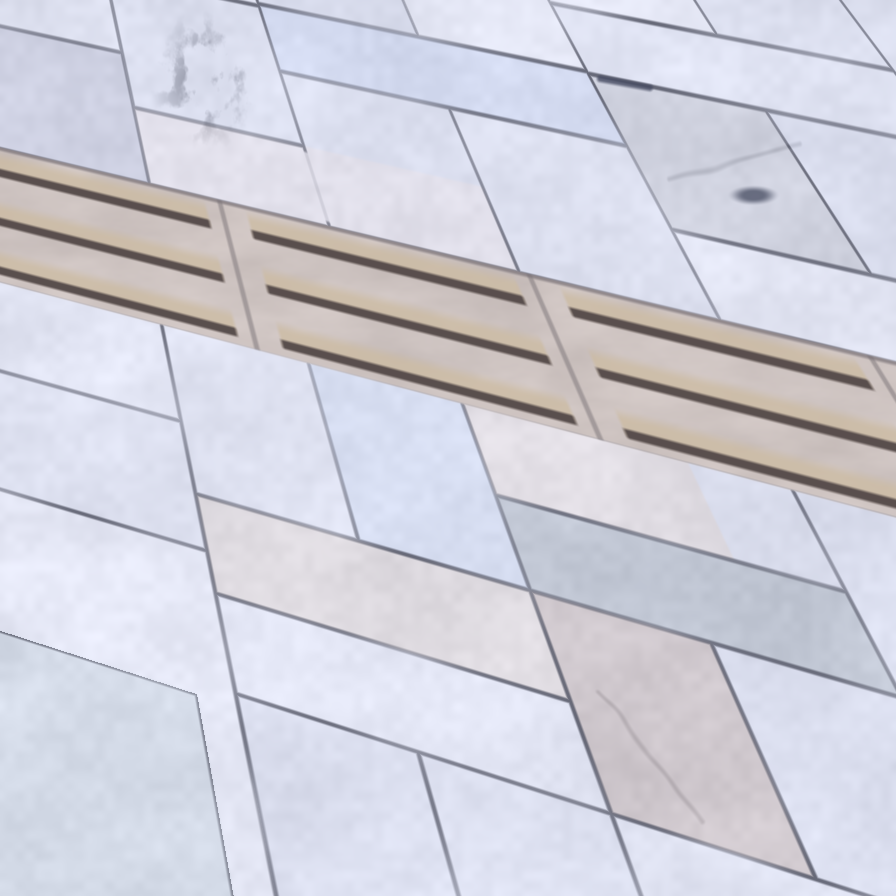
Give the GLSL for this texture, as a Shadertoy shader.

```glsl
// Pale stone paving seen in perspective, crossed by a beige strip of ribbed guide tiles.
// Two vanishing points turn the canvas into a flat floor (u, v), where a basket weave
// of slabs is laid out; joints, tints, ribs and stains are drawn in those coordinates.

float hash(vec2 p) {
    vec3 h = fract(p.xyx * vec3(0.1031, 0.1030, 0.0973));
    h += dot(h, h.yzx + 33.33);
    return fract((h.x + h.y) * h.z);
}

float noise(vec2 p) {
    vec2 i = floor(p), f = fract(p);
    f = f * f * (3.0 - 2.0 * f);
    return mix(mix(hash(i), hash(i + vec2(1, 0)), f.x),
               mix(hash(i + vec2(0, 1)), hash(i + vec2(1, 1)), f.x), f.y);
}

float fbm(vec2 p) {
    float sum = 0.0, amp = 0.5;
    for (int i = 0; i < 4; i++) {
        sum += amp * noise(p);
        p = mat2(1.6, 1.2, -1.2, 1.6) * p + 7.3;
        amp *= 0.5;
    }
    return sum;
}

float segment(vec2 p, vec2 a, vec2 b) {
    vec2 d = b - a;
    return length(p - a - d * clamp(dot(p - a, d) / dot(d, d), 0.0, 1.0));
}

float inside(vec2 q, vec2 lo, vec2 hi) {
    vec2 m = smoothstep(-0.002, 0.002, min(q - lo, hi - q));
    return m.x * m.y;
}

void tint(inout vec3 col, vec2 q, vec2 lo, vec2 hi, vec3 stone) {
    col = mix(col, stone, 0.85 * inside(q, lo, hi));
}

// Narrow a block to one of its two upright slabs
vec4 upright(vec4 b, float u) {
    float mid = 0.5 * (b.x + b.z);
    return u < mid ? vec4(b.xy, mid, b.w) : vec4(mid, b.yzw);
}

// Bounds (lo, hi) of the slab that holds floor point q
vec4 slab(vec2 q) {
    float u = q.x, v = q.y;
    if (v > 0.24) {
        // Near side: long slabs on the left, basket weave elsewhere
        if (u < 0.208) {
            if (v < 0.414) return vec4(-1, 0.3125, 0.208, 0.414);
            if (v < 0.546) return vec4(-1, 0.414, 0.208, 0.546);
            if (v > 0.704 && u < 0.17) return vec4(-1, 0.704, 0.17, 2);
            return vec4(-1, 0.546, 0.208, 2);
        }
        float i = floor((u - 0.208) / 0.326), j = step(0.488, v) + step(0.69, v);
        vec2 row = j < 0.5 ? vec2(0.3125, 0.488) : j < 1.5 ? vec2(0.488, 0.69) : vec2(0.69, 0.95);
        float left = 0.208 + 0.326 * i;
        vec4 b = vec4(left, row.x, left + 0.326, row.y);
        if (mod(i + j, 2.0) < 0.5) return upright(b, u);
        float mid = 0.5 * (row.x + row.y);
        return v < mid ? vec4(b.xyz, mid) : vec4(b.x, mid, b.zw);
    }
    // Far side: alternate columns of blocks are shifted along v
    if (u < 0.229) return v < 0.029 ? vec4(-1, -1, 0.229, 0.029) : vec4(-1, 0.029, 0.229, 0.166);
    float i = floor((u - 0.013) / 0.4336), left = 0.013 + 0.4336 * i;
    vec4 b = vec4(left, -1, left + 0.4336, 0.166);
    if (mod(i, 2.0) > 0.5) {
        if (v < -0.055) return upright(vec4(b.xyz, -0.055), u);
        if (v < 0.012) return vec4(b.x, -0.055, b.z, 0.012);
        return upright(vec4(b.x, 0.012, b.zw), u);
    }
    if (v < -0.117) return upright(vec4(b.xyz, -0.117), u);
    if (v < -0.053) return vec4(b.x, -0.117, b.z, -0.053);
    if (v < 0.086) return upright(vec4(b.x, -0.053, b.z, 0.086), u);
    return vec4(max(b.x, 0.229), 0.086, b.zw);
}

vec3 paving(vec2 p, vec2 q) {
    vec4 b = slab(q);
    vec3 col = mix(vec3(0.855, 0.87, 0.935), vec3(0.90, 0.91, 0.965), hash(50.0 * (b.xy + b.zw) + 9.0));
    // Slabs of distinct stone
    tint(col, q, vec2(-1, 0.029), vec2(0.229, 0.166), vec3(0.79, 0.80, 0.87));
    tint(col, q, vec2(0.229, 0.086), vec2(0.663, 0.166), vec3(0.89, 0.88, 0.92));
    tint(col, q, vec2(0.447, -0.055), vec2(0.88, 0.012), vec3(0.82, 0.85, 0.94));
    tint(col, q, vec2(0.88, -0.053), vec2(1.097, 0.086), vec3(0.80, 0.81, 0.86));
    tint(col, q, vec2(0.371, 0.31), vec2(0.534, 0.488), vec3(0.83, 0.86, 0.94));
    tint(col, q, vec2(0.534, 0.31), vec2(0.76, 0.4), vec3(0.88, 0.86, 0.88));
    tint(col, q, vec2(0.534, 0.4), vec2(0.86, 0.488), vec3(0.75, 0.775, 0.825));
    tint(col, q, vec2(0.208, 0.488), vec2(0.534, 0.589), vec3(0.875, 0.855, 0.87));
    tint(col, q, vec2(0.534, 0.488), vec2(0.697, 0.69), vec3(0.80, 0.765, 0.78));
    tint(col, q, vec2(-1, 0.704), vec2(0.17, 2), vec3(0.82, 0.85, 0.90));
    // Mottling, and a rough patch on one far slab
    col += 0.09 * (fbm(p * vec2(9, 14)) - 0.47) + 0.035 * (noise(p * 90.0) - 0.5);
    float rough = smoothstep(0.07, 0.02, length((p - vec2(0.23, 0.09)) * vec2(1, 0.8)));
    col -= 0.22 * rough * smoothstep(0.5, 0.75, fbm(p * vec2(60, 45)));
    // Joints of uneven depth
    vec2 e = min(q - b.xy, b.zw - q);
    float joint = smoothstep(0.0037, 0.0006, min(e.x, e.y));
    joint *= 0.4 + 0.5 * noise(p * 11.0 + 4.0);
    joint *= 1.0 - 0.8 * inside(q, vec2(0.43, 0.092), vec2(0.464, 0.16));
    col = mix(col, vec3(0.34, 0.35, 0.41), joint);
    // Veins, drain hole and corner shadow
    vec2 w = p + 0.012 * (vec2(noise(p * 25.0), noise(p * 25.0 + 9.0)) - 0.5);
    float vein = min(segment(w, vec2(0.75, 0.2), vec2(0.89, 0.16)), segment(w, vec2(0.67, 0.77), vec2(0.78, 0.92)));
    col -= 0.09 * smoothstep(0.005, 0.0, vein);
    float hole = length((p - vec2(0.841, 0.218)) * vec2(0.4, 1));
    col = mix(col, vec3(0.33, 0.35, 0.43), 0.85 * smoothstep(0.012, 0.004, hole));
    float shade = segment(p, vec2(0.67, 0.088), vec2(0.725, 0.098));
    return mix(col, vec3(0.27, 0.29, 0.38), 0.8 * smoothstep(0.006, 0.001, shade));
}

vec3 guideTiles(vec2 p, vec2 q) {
    float s = mod(q.x - 0.315, 0.3594), row = clamp(floor((q.y - 0.166) / 0.0545), 0.0, 2.0);
    float t = q.y - 0.193 - 0.0545 * row;
    vec3 col = vec3(0.805, 0.765, 0.755) + 0.1 * (fbm(p * vec2(14, 30)) - 0.47);
    float along = smoothstep(0.028, 0.034, s) * smoothstep(0.343, 0.337, s);
    // Lit rib face above its dark lower edge
    col = mix(col, vec3(0.80, 0.735, 0.64), 0.8 * along * smoothstep(-0.026, -0.012, t) * smoothstep(0.006, 0.0, t));
    col = mix(col, vec3(0.31, 0.27, 0.27), 0.92 * along * smoothstep(0.0065, 0.0025, abs(t)));
    // Gap between tiles and the two rims of the strip
    col = mix(col, vec3(0.55, 0.52, 0.53), 0.65 * smoothstep(0.005, 0.001, min(s, 0.3594 - s)));
    return mix(col, vec3(0.47, 0.44, 0.46), 0.7 * smoothstep(0.005, 0.001, q.y - 0.165));
}

void mainImage(out vec4 fragColor, in vec2 fragCoord) {
    vec2 p = fragCoord / iResolution.xy;
    p.y = 1.0 - p.y;
    // Each floor axis follows lines through its own vanishing point
    vec2 q = vec2((p.x + 0.194) * 2.005 / (p.y + 1.505) - 0.194,
                  (p.y + 1.393) * 6.51 / (p.x + 6.51) - 1.393);
    float strip = smoothstep(0.163, 0.166, q.y) * smoothstep(0.317, 0.313, q.y);
    vec3 col = mix(paving(p, q), guideTiles(p, q), strip);
    fragColor = vec4(clamp(col, 0.0, 1.0), 1.0);
}
```
